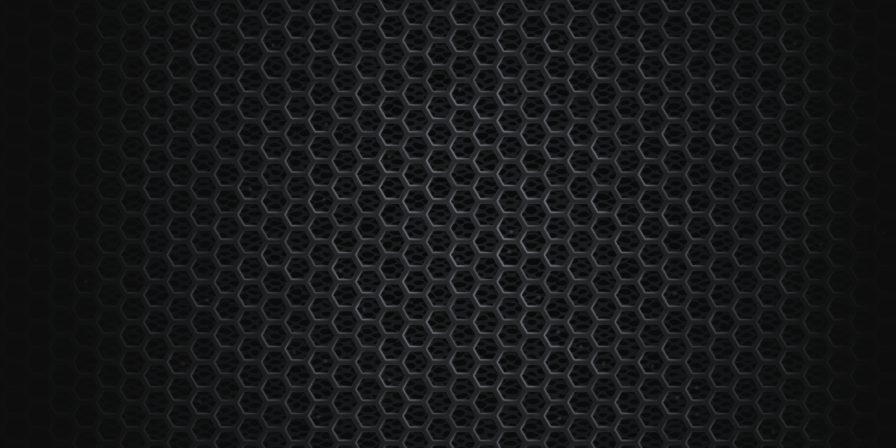
Give the GLSL for this pattern, as a Shadertoy shader.

```glsl
// Dark hexagonal metal grille over a perforated backing, lit softly from the middle.

#define ROW_PITCH 0.0599          // vertical repeat, in canvas heights
#define COLUMN_PITCH 0.0526       // spacing of staggered columns, in canvas heights
#define GRID_SHIFT vec2(-0.019, 0.021)
#define HOLE_RADIUS 0.395         // flat side distance, in row pitches
#define CORNER_ROUND 0.05
#define RIM_WIDTH 0.042
#define BACKING_SCALE vec2(2.3, 3.1)
#define LIGHT_CENTER vec2(0.535, 0.5)
#define LIGHT_SPREAD vec2(0.35, 0.85)
#define BASE_COLOR vec3(0.053, 0.054, 0.055)
#define STEEL_COLOR vec3(0.098, 0.104, 0.107)
#define GLINT_COLOR vec3(0.245, 0.255, 0.272)

const vec2 HEX_STEP = vec2(1.7320508, 1.0);

float hash(vec2 p) {
    vec3 q = fract(vec3(p.xyx) * 0.1031);
    q += dot(q, q.yzx + 33.33);
    return fract((q.x + q.y) * q.z);
}

float valueNoise(vec2 p) {
    vec2 i = floor(p), f = fract(p);
    f = f * f * (3.0 - 2.0 * f);
    return mix(mix(hash(i), hash(i + vec2(1, 0)), f.x),
               mix(hash(i + vec2(0, 1)), hash(i + vec2(1, 1)), f.x), f.y);
}

// Offset from the nearest centre of a staggered hexagonal lattice
vec2 hexLocal(vec2 p) {
    vec2 a = mod(p + 0.5 * HEX_STEP, HEX_STEP) - 0.5 * HEX_STEP;
    vec2 b = mod(p, HEX_STEP) - 0.5 * HEX_STEP;
    return dot(a, a) < dot(b, b) ? a : b;
}

vec2 hexId(vec2 p, vec2 local) {
    return round((p - local) / (0.5 * HEX_STEP)) + 200.0;
}

// Signed distance to a flat-topped hexagon
float hexDistance(vec2 p, float radius) {
    const vec2 slant = vec2(-0.8660254, 0.5);
    p = abs(p);
    p -= 2.0 * min(dot(slant, p), 0.0) * slant;
    float halfSide = radius * 0.5773503;
    return length(p - vec2(clamp(p.x, -halfSide, halfSide), radius)) * sign(p.y - radius);
}

// Brightness of the small perforated sheet seen through the holes
float backing(vec2 p, float soft) {
    vec2 q = p * BACKING_SCALE;
    q += 0.4 * (vec2(valueNoise(p * 3.0), valueNoise(p * 3.0 + 41.0)) - 0.5);
    vec2 local = hexLocal(q);
    float radius = 0.21 + 0.14 * hash(hexId(q, local));
    float pit = length(local * vec2(0.62, 1.0)) - radius;
    return smoothstep(-0.05 - soft, 0.05 + soft, pit);
}

void mainImage(out vec4 fragColor, in vec2 fragCoord) {
    vec2 uv = fragCoord / iResolution.xy;
    vec2 centered = (fragCoord - 0.5 * iResolution.xy) / iResolution.y - GRID_SHIFT;
    vec2 p = centered / vec2(COLUMN_PITCH / 0.8660254, ROW_PITCH);
    float pixel = 1.0 / (iResolution.y * ROW_PITCH);

    // Cell shape and its own wear
    vec2 local = hexLocal(p);
    vec2 id = hexId(p, local);
    float wear = hash(id);
    float d = hexDistance(local, HOLE_RADIUS - CORNER_ROUND) - CORNER_ROUND;
    float rib = smoothstep(-0.5 * pixel, 0.5 * pixel, d);
    vec2 outward = local / max(length(local), 0.001);

    // Broad light pool that dies out before the left and right borders
    vec2 away = (uv - LIGHT_CENTER) / LIGHT_SPREAD;
    float light = exp(-dot(away, away));
    light *= smoothstep(0.0, 0.2, uv.x) * smoothstep(1.0, 0.86, uv.x);

    // Recessed backing, shaded under the upper right edge
    float shade = 1.0 - 0.5 * smoothstep(-0.16, 0.0, d)
                * smoothstep(-0.2, 0.8, dot(outward, vec2(0.5, 0.8660254)));
    float mesh = backing(p, pixel);
    vec3 hole = BASE_COLOR * mix(0.95, 0.72, light);
    hole += vec3(0.066, 0.072, 0.080) * mesh * light * shade;

    // Steel ribs with fine grain and a rounded crown
    float grain = 0.84 + 0.32 * valueNoise(p * 5.0);
    float crown = 0.78 + 0.22 * smoothstep(0.0, 0.10, d);
    vec3 steel = BASE_COLOR + STEEL_COLOR * light * grain * crown;
    vec3 color = mix(hole, steel, rib);

    // Bevel glint, strongest on the left and lower edges
    float rimWidth = max(RIM_WIDTH, 0.6 * pixel);
    float rim = exp(-pow((d - 0.015) / rimWidth, 2.0));
    float facing = smoothstep(-0.4, 0.9, dot(outward, vec2(-0.88, -0.47)));
    color += GLINT_COLOR * rim * (0.10 + 0.90 * facing) * (0.7 + 0.6 * wear)
           * (0.95 * light + 0.02);

    // Rare bright specks on worn holes
    vec2 speckOffset = 0.4 * (vec2(hash(id + 17.0), hash(id + 59.0)) - 0.5);
    float speck = 1.0 - smoothstep(0.03, 0.07 + pixel, length(local - speckOffset));
    color += GLINT_COLOR * speck * step(0.95, wear) * (0.06 + 0.35 * light);

    fragColor = vec4(color, 1.0);
}
```
